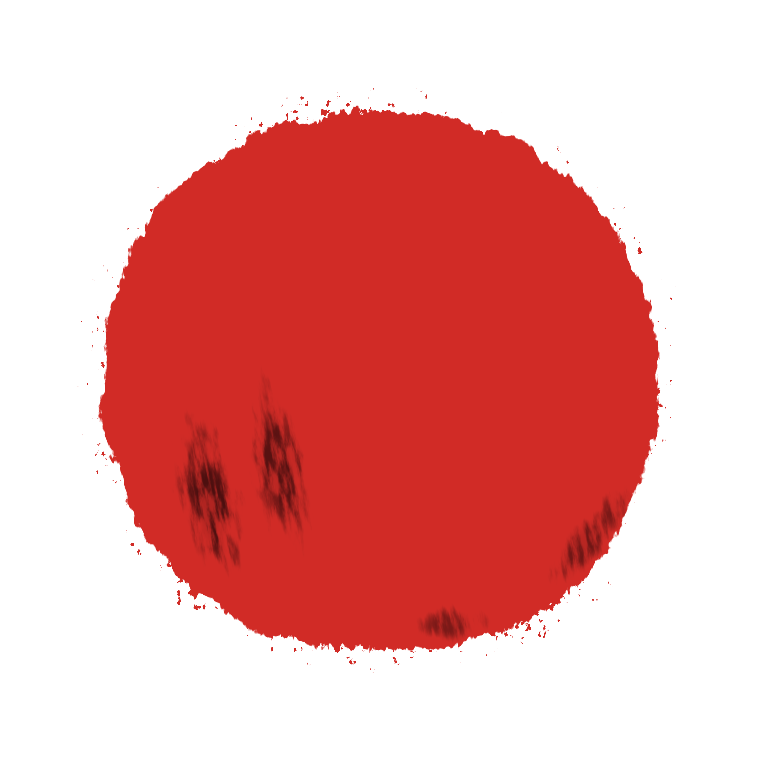
Give the GLSL for this background, as a three.js fragment shader.

```glsl
// A rough brushed red disc on white, with dry dark streaks in its lower part.
#define PAPER vec3(1.0)
#define RED vec3(0.82, 0.17, 0.15)
#define DARK vec3(0.30, 0.06, 0.06)
#define CENTER vec2(0.496, 0.5026)
#define RADII vec2(0.363, 0.353)
#define SQUARENESS 0.012
#define WOBBLE 0.024
#define BRISTLE 0.013
#define FLECK_REACH 0.036
#define SOFTNESS 0.0012

varying vec2 vUv;

float hash(vec2 p) {
  return fract(sin(dot(p, vec2(127.1, 311.7))) * 43758.5453);
}

float noise(vec2 p) {
  vec2 i = floor(p);
  vec2 f = fract(p);
  f = f * f * (3.0 - 2.0 * f);
  return mix(mix(hash(i), hash(i + vec2(1.0, 0.0)), f.x),
             mix(hash(i + vec2(0.0, 1.0)), hash(i + vec2(1.0, 1.0)), f.x), f.y);
}

float fbm(vec2 p) {
  float sum = 0.0;
  float weight = 0.5;
  for (int i = 0; i < 4; i++) {
    sum += weight * noise(p);
    p = p * 2.03 + 17.3;
    weight *= 0.5;
  }
  return sum / 0.9375;
}

// Signed distance to the disc, positive inside, slightly fuller on the diagonals
float discDistance(vec2 p) {
  vec2 q = (p - CENTER) / RADII;
  float angle = atan(q.y, q.x);
  return (1.008 - SQUARENESS * cos(4.0 * angle) - length(q)) * RADII.y;
}

// Leaning elliptical patch with a ragged, bristly border
float smudge(vec2 p, vec2 center, vec2 halfSize, float lean, float grain) {
  vec2 q = p - center;
  q.x -= lean * q.y;
  float d = length(q / halfSize) + (0.5 - grain) * 1.5;
  return 1.0 - smoothstep(0.15, 1.05, d);
}

void main() {
  vec2 p = vUv;

  // Torn outline: broad wobble plus vertical bristle marks
  float dist = discDistance(p);
  float wobble = fbm(p * 24.0 + 5.0) - 0.5;
  float bristle = fbm(p * vec2(170.0, 75.0)) - 0.5;
  float patches = noise(p * 13.0 + 31.0);
  float edge = dist + WOBBLE * wobble + BRISTLE * (0.5 + patches) * bristle;
  float ink = smoothstep(-SOFTNESS, SOFTNESS, edge);

  // Loose flecks that thin out away from the rim
  float outside = clamp(-edge / FLECK_REACH, 0.0, 1.0);
  float fleckNoise = fbm(p * vec2(150.0, 110.0) + 60.0);
  float threshold = mix(0.69, 0.83, outside) + 0.20 * (0.55 - patches);
  float fleck = smoothstep(threshold, threshold + 0.04, fleckNoise);
  ink = max(ink, fleck * (1.0 - smoothstep(0.85, 1.0, outside)));

  // Dry brush streaks: two tall ones, one along the rim, one at the bottom
  vec2 leaning = vec2(p.x + 0.18 * p.y, p.y);
  float streak = fbm(leaning * vec2(150.0, 32.0) + 9.0);
  float clump = fbm(leaning * vec2(48.0, 20.0) + 3.0);
  float grain = mix(streak, clump, 0.5);
  float dark = smudge(p, vec2(0.273, 0.345), vec2(0.037, 0.096), -0.20, grain);
  dark = max(dark, 0.92 * smudge(p, vec2(0.364, 0.388), vec2(0.034, 0.108), -0.17, grain));
  dark = max(dark, 0.75 * smudge(p, vec2(0.768, 0.299), vec2(0.030, 0.060), 0.75, grain));
  dark = max(dark, 0.65 * smudge(p, vec2(0.586, 0.188), vec2(0.044, 0.022), 0.30, grain));
  dark *= 0.25 + 0.75 * smoothstep(0.28, 0.68, streak);

  vec3 paint = mix(RED, DARK, dark);
  gl_FragColor = vec4(mix(PAPER, paint, ink), 1.0);
}
```
